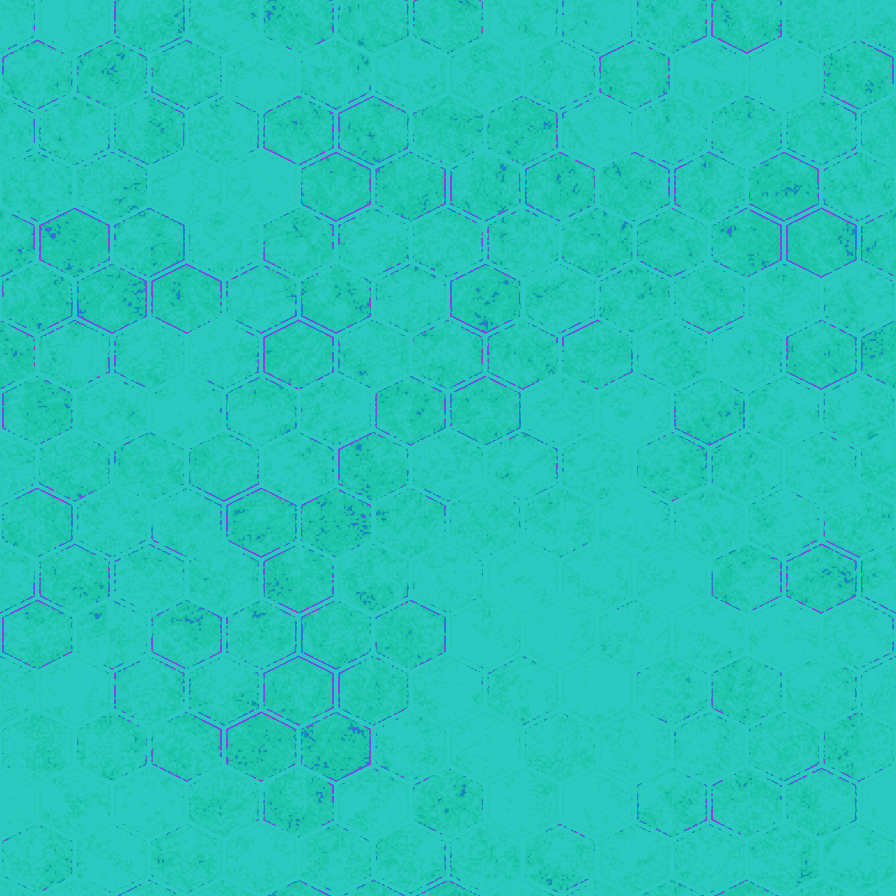
A three.js fragment shader for this pattern:

```glsl
// Worn honeycomb: 12 hexagons across and 16 staggered rows, split by plain gaps.
// Each cell gets its own wear, which drives a grainy stain, specks and a broken rim;
// all of these add up to one ink amount that is coloured by a gradient.
varying vec2 vUv;

float hash(vec2 p) {
  return fract(sin(dot(p, vec2(12.9898, 78.233))) * 43758.5453);
}

// Value noise that tiles over the canvas
float noise(vec2 uv, float cells) {
  vec2 i = floor(uv * cells);
  vec2 f = fract(uv * cells);
  f = f * f * (3.0 - 2.0 * f);
  vec2 a = mod(i, cells);
  vec2 b = mod(i + 1.0, cells);
  return mix(mix(hash(a), hash(vec2(b.x, a.y)), f.x),
             mix(hash(vec2(a.x, b.y)), hash(b), f.x), f.y);
}

// Soft round area that wraps at the canvas edges
float softSpot(vec2 uv, vec2 centre, vec2 radius) {
  vec2 d = (fract(uv - centre + 0.5) - 0.5) / radius;
  return exp(-dot(d, d));
}

// Centre of the nearest hexagon, from two interleaved grids
vec2 hexCentre(vec2 p) {
  vec2 period = vec2(1.0, 1.7320508);
  vec2 g = p / period;
  vec2 a = vec2(floor(g.x) + 0.5, floor(g.y + 0.5)) * period;
  vec2 b = vec2(floor(g.x + 0.5), floor(g.y) + 0.5) * period;
  return length(p - a) < length(p - b) ? a : b;
}

// Teal, green, deep teal, blue, indigo, purple
vec3 inkColour(float t) {
  vec3 c = vec3(0.17, 0.79, 0.755);
  c = mix(c, vec3(0.1, 0.76, 0.63), clamp(t / 0.22, 0.0, 1.0));
  c = mix(c, vec3(0.05, 0.58, 0.71), clamp((t - 0.22) / 0.22, 0.0, 1.0));
  c = mix(c, vec3(0.16, 0.47, 0.86), clamp((t - 0.44) / 0.14, 0.0, 1.0));
  c = mix(c, vec3(0.31, 0.36, 0.94), clamp((t - 0.58) / 0.12, 0.0, 1.0));
  return mix(c, vec3(0.58, 0.24, 0.91), clamp((t - 0.7) / 0.14, 0.0, 1.0));
}

void main() {
  // Hexagon grid, slightly stretched upwards
  vec2 p = vec2(vUv.x * 12.0, vUv.y * 13.8564 - 0.57735);
  vec2 centre = hexCentre(p);
  vec2 q = abs(p - centre);
  float dist = max(q.x, dot(q, vec2(0.5, 0.8660254)));
  float aa = fwidth(p.x) * 0.6;

  // Wear of the whole cell, patchy across the canvas
  vec2 id = mod(floor(vec2(centre.x * 2.0, centre.y / 0.8660254) + 0.5), vec2(24.0, 16.0));
  vec2 cellUv = id / vec2(24.0, 16.0);
  float wear = 0.05 + 0.55 * hash(id + 3.7) + 0.25 * noise(cellUv, 5.0);
  wear += 0.25 * softSpot(cellUv, vec2(0.36, 0.27), vec2(0.12, 0.28));
  wear += 0.25 * softSpot(cellUv, vec2(0.0, 0.65), vec2(0.15, 0.14));
  wear += 0.25 * softSpot(cellUv, vec2(0.6, 0.66), vec2(0.1, 0.08));
  wear -= 0.45 * softSpot(cellUv, vec2(0.67, 0.25), vec2(0.12, 0.24));
  wear = clamp(wear, 0.0, 1.0);

  // Grainy stain and small specks inside the hexagon
  float grain = noise(vUv, 390.0);
  float dirt = 0.45 * grain + 0.25 * noise(vUv + 0.17, 130.0) + 0.3 * noise(vUv + 0.37, 44.0);
  float stain = 0.2 * smoothstep(0.3, 0.78, dirt + 0.42 * (wear - 0.5));
  float specks = 2.4 * max(0.0, dirt + 0.24 * wear - 0.86);
  float inside = 1.0 - smoothstep(0.46 - aa, 0.46 + aa, dist);
  float ink = (stain + specks) * inside;

  // Thin rim, broken into dots and stronger on some sides
  float side = noise(vUv + 0.61, 20.0);
  float strength = 0.75 * wear + 0.5 * side + 0.6 * grain;
  strength = clamp((strength - 0.88) * 2.8, 0.08, 1.2);
  float rim = 1.0 - smoothstep(0.009 - aa * 0.5, 0.009 + aa, abs(dist - 0.46));
  ink = max(ink, strength * rim);

  gl_FragColor = vec4(inkColour(ink), 1.0);
}
```
